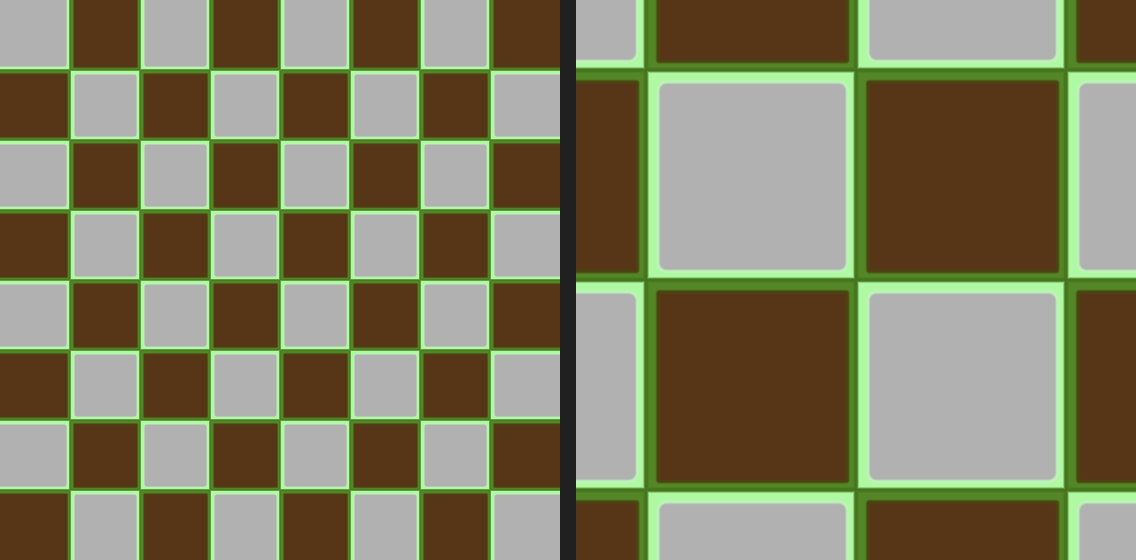
Left: the whole. Right: its middle third, enlarged.
Reproduce this pattern procedurally as a Shadertoy shader.

```glsl
const float CELLS = 8.0;                         // squares across and down
const vec2 INSET_LOW = vec2(0.064, 0.048);       // left, bottom border, in cells
const vec2 INSET_HIGH = vec2(0.048, 0.064);      // right, top border, in cells
const float SEAM_HALF_WIDTH = 0.010;
const float RIM_WIDTH = 0.015;
const float GREY_CORNER = 0.035;
const float MIN_SOFTNESS = 0.007;

const vec3 GREY = vec3(0.692, 0.695, 0.692);
const vec3 BROWN = vec3(0.338, 0.212, 0.090);
const vec3 MINT = vec3(0.685, 0.975, 0.635);
const vec3 PALE_MINT = vec3(0.740, 0.955, 0.720);
const vec3 LEAF = vec3(0.325, 0.525, 0.150);
const vec3 OLIVE = vec3(0.290, 0.270, 0.055);
const vec3 SEAM = vec3(0.270, 0.460, 0.110);

// Signed distance to a rounded box spanning low..high
float boxDistance(vec2 p, vec2 low, vec2 high, float radius) {
    vec2 q = abs(p - 0.5 * (low + high)) - 0.5 * (high - low) + radius;
    return length(max(q, 0.0)) + min(max(q.x, q.y), 0.0) - radius;
}

float inside(float d, float softness) {
    return 1.0 - smoothstep(-softness, softness, d);
}

void mainImage(out vec4 fragColor, in vec2 fragCoord) {
    vec2 grid = CELLS * fragCoord / iResolution.xy;
    vec2 cell = floor(grid);
    vec2 p = fract(grid);
    float softness = max(MIN_SOFTNESS, 0.7 * CELLS / min(iResolution.x, iResolution.y));
    bool isGrey = mod(cell.x + cell.y, 2.0) > 0.5;

    // Extend squares past the canvas edge, where they have no border
    vec2 openLow = 1.0 - step(0.5, cell);
    vec2 openHigh = step(CELLS - 1.5, cell);
    vec2 faceLow = mix(INSET_LOW, vec2(-1.0), openLow);
    vec2 faceHigh = mix(1.0 - INSET_HIGH, vec2(2.0), openHigh);

    // Face, thin inner rim and wide border
    float face = boxDistance(p, faceLow, faceHigh, isGrey ? GREY_CORNER : 0.0);
    vec3 color = isGrey ? MINT : LEAF;
    color = mix(color, isGrey ? PALE_MINT : OLIVE, inside(face - RIM_WIDTH, softness));
    color = mix(color, isGrey ? GREY : BROWN, inside(face, softness));

    // Dark seam along the interior grid lines
    vec2 toSeam = min(p + 2.0 * openLow, 1.0 - p + 2.0 * openHigh);
    float seam = min(toSeam.x, toSeam.y) - SEAM_HALF_WIDTH;
    color = mix(color, SEAM, inside(seam, softness));

    fragColor = vec4(color, 1.0);
}
```
